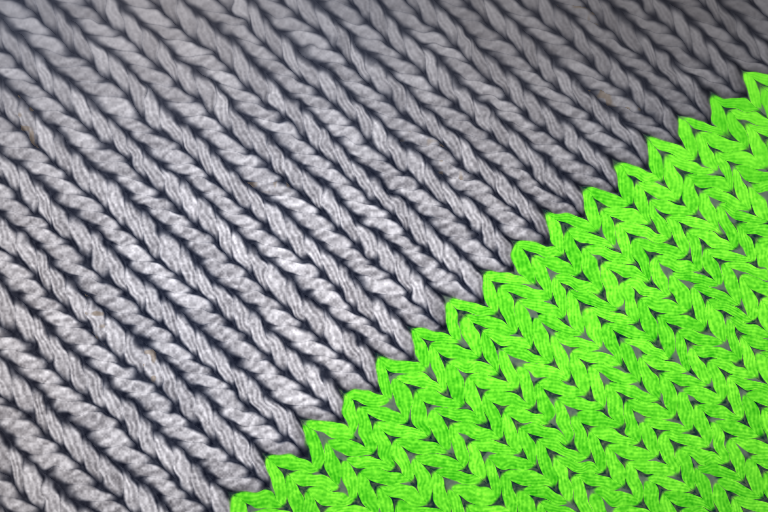
This texture is drawn by a WebGL 1 fragment shader. Its source:

```glsl
precision highp float;
// Slanted stockinette knit: grey wool meeting a bright green band, with soft focus.
uniform vec2 u_resolution;

float hash(vec2 p) {
  p = fract(p * vec2(0.1031, 0.1137));
  p += dot(p, p.yx + 33.33);
  return fract((p.x + p.y) * p.x * 7.31);
}

float noise(vec2 p) {
  vec2 i = floor(p), f = fract(p);
  f = f * f * (3.0 - 2.0 * f);
  return mix(mix(hash(i), hash(i + vec2(1.0, 0.0)), f.x),
             mix(hash(i + vec2(0.0, 1.0)), hash(i + vec2(1.0, 1.0)), f.x), f.y);
}

// Cloth coordinates: x counts columns, y runs down each column from the colour change.
vec2 clothSpace(vec2 p) {
  vec2 q = p - vec2(0.975, 0.4415);
  float across = 0.68 * q.x + 0.75 * q.y;
  float along = 0.64 * q.x - 0.78 * q.y;
  along += 0.026 * (1.0 - across * across / 0.42);
  return vec2(across * 11.6 + across * across * 1.5, along);
}

void main() {
  vec2 p = gl_FragCoord.xy / u_resolution.y;
  float aspect = u_resolution.x / u_resolution.y;

  // Focus falls off toward the top and the lower corners.
  float blur = smoothstep(0.55, 1.1, p.y + 0.12 * abs(p.x - 0.7));
  blur = max(blur, 0.7 * smoothstep(0.75, 1.2, length(p - vec2(0.85, 0.45))));

  // Hand-made unevenness.
  vec2 wobble = vec2(noise(p * 17.0), noise(p * 17.0 + 40.0)) - 0.5;
  wobble += 0.7 * (vec2(noise(p * 46.0), noise(p * 46.0 + 90.0)) - 0.5);
  vec2 cloth = clothSpace(p + wobble * 0.013);

  // Two mirrored legs per column form the V stitches.
  float column = fract(cloth.x);
  float leg = fract(cloth.x * 2.0) * 2.0 - 1.0;
  float fromAxis = abs(column - 0.5) * 2.0;
  float row = cloth.y / 0.047 + 1.25 * (fromAxis - 0.5);
  float green = smoothstep(-0.1, 0.1, row);
  float slot = fract(row) - 0.5;
  vec2 stitch = vec2(floor(cloth.x * 2.0), floor(row));
  float inside = smoothstep(0.5, 0.35, abs(slot));
  float variation = (hash(stitch + 71.0) - 0.5) * inside;

  // Rounded body of each stitch, cut by grooves between legs and rows.
  float groove = leg * leg * mix(1.0, 0.68, green);
  float seam = 4.0 * slot * slot * mix(0.5, 0.72, green);
  float soft = 0.2 * blur;
  float body = smoothstep(-0.12 - soft, 0.62 + soft, 1.0 - groove - seam);
  float gap = smoothstep(0.68, 1.0, fromAxis) * (0.5 + 0.7 * noise(cloth * vec2(2.0, 26.0)));
  body *= 1.0 - 0.6 * gap * (1.0 - green);
  body = mix(body, 0.6, blur * 0.25);

  // Plied strands in the wool, finer lengthwise fibres in the green.
  float sharp = 1.0 - 0.75 * blur;
  float twist = sin(6.2832 * (row * 2.0 + leg * 0.9) + 4.0 * noise(p * 60.0));
  float fibre = sin(slot * 26.0 + 5.0 * noise(p * 45.0));
  float fuzz = noise(p * 150.0) + 0.7 * noise(p * 270.0) - 0.85;
  float strand = mix(twist * 0.08, fibre * 0.055, green) + fuzz * 0.2;
  float light = 0.06 * leg * (1.0 - leg * leg) - 0.06 * slot * inside + 0.13 * variation;

  // Wool, with faint cool and warm drift.
  vec3 wool = mix(vec3(0.16, 0.17, 0.22), vec3(0.76, 0.745, 0.765), body);
  wool += (strand * sharp + light) * (0.35 + 0.65 * body);
  wool += vec3(-0.015, 0.0, 0.02) * (noise(p * 3.0) - 0.3);
  float fleck = step(0.992, hash(stitch + 13.0)) * smoothstep(0.6, 0.9, noise(p * 80.0));
  wool = mix(wool, vec3(0.55, 0.45, 0.33), fleck * 0.4);

  // Green yarn with occasional grey hairs in the seams.
  vec3 lime = mix(vec3(0.21, 0.29, 0.25), vec3(0.45, 0.94, 0.20), smoothstep(0.02, 0.66, body));
  lime += (strand * sharp + light) * vec3(0.9, 0.8, 0.4);
  float hair = smoothstep(0.62, 0.8, noise(vec2(cloth.x * 5.0, cloth.y * 30.0)));
  hair *= smoothstep(0.8, 0.35, body);
  lime = mix(lime, vec3(0.46, 0.52, 0.46), hair * 0.75);

  vec3 color = mix(wool, lime, green);

  // Shadow where the bands meet, then the darkened right side and corners.
  color *= 1.0 - 0.25 * exp(-row * row * 4.0) * (1.0 - green);
  float upperRight = smoothstep(1.0, 2.4, p.x + p.y) * (1.0 - green);
  vec2 centred = p / vec2(aspect, 1.0) - 0.5;
  color *= 1.0 - 0.3 * upperRight;
  color *= 1.05 - 0.4 * dot(centred, centred);
  gl_FragColor = vec4(clamp(color, 0.0, 1.0), 1.0);
}
```
